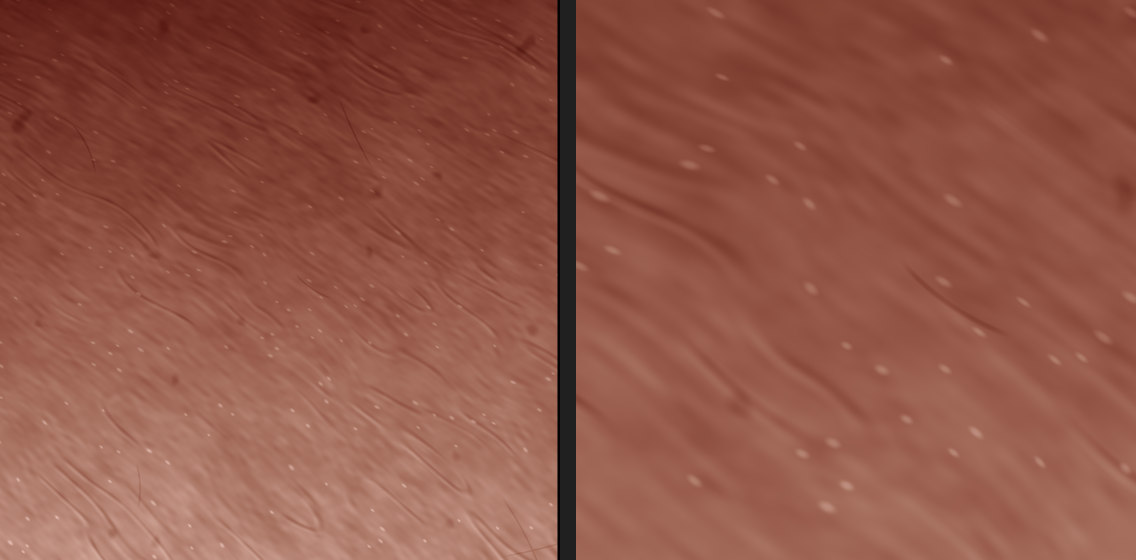
Left: the whole. Right: its middle third, enlarged.
This texture is drawn by a WebGL 1 fragment shader. Its source:

```glsl
precision highp float;
uniform vec2 u_resolution;

// Skin tones from deep shade to highlight
const vec3 SHADE = vec3(0.35, 0.11, 0.08);
const vec3 RUSSET = vec3(0.43, 0.18, 0.14);
const vec3 CLAY = vec3(0.52, 0.27, 0.21);
const vec3 ROSE = vec3(0.60, 0.36, 0.30);
const vec3 TAN = vec3(0.66, 0.45, 0.38);
const vec3 PALE = vec3(0.74, 0.55, 0.49);
const vec3 GLINT = vec3(0.87, 0.72, 0.67);
const vec3 BORDER = vec3(0.01, 0.005, 0.005);

// Tone steps and feature sizes, in canvas units
const float TONE_TOP = -0.35;
const float TONE_RANGE = 4.3;
const float TONE_TILT = 1.3;
const float BLOTCH = 0.75;
const float GRAIN = 0.95;
const float RELIEF = 1.15;
const float CREASE = 0.75;
const vec2 LIGHT_STEP = vec2(0.0035, 0.0045);
const float HAIR_WIDTH = 0.0016;
const float HAIR_DEPTH = 0.65;
const float BORDER_X = 0.9955;

float hash(vec2 p) {
  return fract(sin(dot(p, vec2(127.1, 311.7))) * 43758.5453);
}

float noise(vec2 p) {
  vec2 i = floor(p);
  vec2 f = fract(p);
  f = f * f * (3.0 - 2.0 * f);
  float low = mix(hash(i), hash(i + vec2(1.0, 0.0)), f.x);
  float high = mix(hash(i + vec2(0.0, 1.0)), hash(i + 1.0), f.x);
  return mix(low, high, f.y);
}

float fbm(vec2 p) {
  float sum = 0.0;
  float weight = 0.5;
  for (int i = 0; i < 4; i++) {
    sum += weight * noise(p);
    p = mat2(1.6, 1.2, -1.2, 1.6) * p + 17.3;
    weight *= 0.5;
  }
  return sum / 0.9375;
}

// x runs across the skin lines, y along them; the lines steepen downwards
vec2 flow(vec2 p) {
  vec2 wobble = vec2(noise(p * 9.0), noise(p * 9.0 + 40.0)) - 0.5;
  p += 0.022 * wobble;
  return 0.7 * vec2(p.x + p.y + 0.4 * p.y * p.y, p.x - p.y);
}

// Skin surface: long folds, short grains and faint counter lines
float height(vec2 p) {
  vec2 q = flow(p);
  float folds = noise(q * vec2(52.0, 15.0));
  float grains = noise(q * vec2(105.0, 42.0) + 9.0);
  float counter = noise(vec2(p.x * 0.5 - p.y, p.x + p.y * 0.5) * vec2(70.0, 35.0));
  return 0.45 * folds + 0.35 * grains + 0.2 * counter;
}

// Thin furrows where the noise crosses its middle value
float creases(vec2 p) {
  vec2 q = flow(p);
  float ridge = abs(noise(q * vec2(34.0, 7.0) + 23.0) - 0.5);
  float patches = smoothstep(0.4, 0.75, noise(q * vec2(18.0, 9.0) + 61.0));
  return patches * (1.0 - smoothstep(0.0, 0.11, ridge));
}

// Soft scattered dots, at most one per cell
float dots(vec2 p, vec2 grid, float share, float radius) {
  vec2 cell = floor(p * grid);
  vec2 jitter = vec2(hash(cell + 3.1), hash(cell + 7.7));
  vec2 offset = (fract(p * grid) - mix(vec2(0.3), vec2(0.7), jitter));
  float size = radius * mix(0.6, 1.0, hash(cell + 13.9));
  float dotMask = 1.0 - smoothstep(0.15, 1.0, length(offset) / size);
  return dotMask * step(hash(cell + 29.3), share);
}

// A few fine bent hairs
float hairs(vec2 p) {
  float mask = 0.0;
  for (int i = 0; i < 6; i++) {
    float id = float(i);
    vec2 root = vec2(hash(vec2(id, 2.0)), 0.85 * hash(vec2(id, 5.0)));
    float angle = 3.14159 * hash(vec2(id, 8.0));
    float reach = mix(0.035, 0.09, hash(vec2(id, 11.0)));
    vec2 d = p - root;
    vec2 q = vec2(dot(d, vec2(cos(angle), sin(angle))), dot(d, vec2(-sin(angle), cos(angle))));
    q.y += (hash(vec2(id, 14.0)) - 0.5) * 8.0 * q.x * q.x;
    float line = 1.0 - smoothstep(0.3 * HAIR_WIDTH, 1.5 * HAIR_WIDTH, abs(q.y));
    mask = max(mask, line * (1.0 - smoothstep(0.6, 1.0, abs(q.x) / reach)));
  }
  return mask;
}

vec3 skinColor(float tone) {
  vec3 color = mix(SHADE, RUSSET, clamp(tone + 1.0, 0.0, 1.0));
  color = mix(color, CLAY, clamp(tone, 0.0, 1.0));
  color = mix(color, ROSE, clamp(tone - 1.0, 0.0, 1.0));
  color = mix(color, TAN, clamp(tone - 2.0, 0.0, 1.0));
  color = mix(color, PALE, clamp(tone - 3.0, 0.0, 1.0));
  return mix(color, GLINT, clamp(0.6 * (tone - 4.0), 0.0, 1.0));
}

void main() {
  vec2 p = gl_FragCoord.xy / u_resolution;

  // Broad light falling off towards the top left
  float tone = TONE_TOP + TONE_RANGE * (1.0 - p.y);
  tone += TONE_TILT * (p.x - 0.5) * (p.y - 0.35);
  tone += BLOTCH * (fbm(p * 7.0) - 0.5) + BLOTCH * (fbm(p * 22.0 + 5.0) - 0.5);

  // Surface texture, stronger in the lit part
  float contrast = mix(1.15, 0.6, p.y);
  float surface = height(p);
  tone += contrast * GRAIN * (surface - 0.5);
  tone += contrast * RELIEF * (surface - height(p + LIGHT_STEP));
  tone -= contrast * CREASE * (creases(p) - 0.7 * creases(p + LIGHT_STEP));

  // Glints, dark pores and hairs
  tone += 1.5 * contrast * dots(flow(p), vec2(52.0, 30.0), 0.11, 0.26);
  tone -= 0.8 * dots(p + 0.02 * noise(p * 40.0), vec2(8.0), 0.25, 0.15);
  tone -= HAIR_DEPTH * hairs(p);

  float edge = smoothstep(BORDER_X - 0.0015, BORDER_X + 0.0015, p.x);
  gl_FragColor = vec4(mix(skinColor(tone), BORDER, edge), 1.0);
}
```
